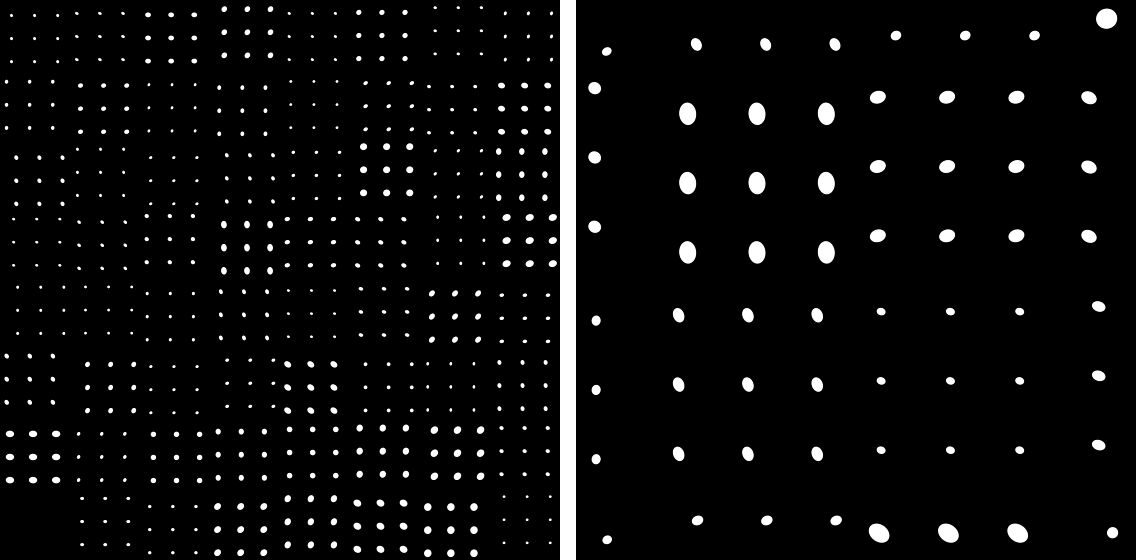
Left, the full canvas; right, a detail of the centre.
Reproduce this pattern procedurally as a WebGL 2 fragment shader.

```glsl
#version 300 es
precision highp float;

uniform vec2 u_resolution;
out vec4 fragColor;

// Integer hash giving three values from 0 to 1
vec3 hash3(vec2 cell, uint seed) {
    uvec3 v = uvec3(uvec2(cell), seed) * 1664525u + 1013904223u;
    v.x += v.y * v.z;
    v.y += v.z * v.x;
    v.z += v.x * v.y;
    v ^= v >> 16u;
    v.x += v.y * v.z;
    v.y += v.z * v.x;
    v.z += v.x * v.y;
    return vec3(v >> 8u) / 16777216.0;
}

// Approximate signed distance to an ellipse
float ellipseDistance(vec2 p, vec2 radii) {
    float k = length(p / radii);
    return k * (k - 1.0) / max(length(p / (radii * radii)), 1e-4);
}

void main() {
    // Eight by eight blocks
    vec2 grid = gl_FragCoord.xy / u_resolution * 8.0;
    vec2 cell = floor(grid);
    vec3 place = hash3(cell, 3u);
    vec3 shape = hash3(cell, 11u);

    // Each block is shifted as a whole and holds three by three dots
    vec2 p = fract(grid) - 0.5 - (place.xy - 0.5) * 0.168;
    p -= 0.33 * clamp(round(p / 0.33), -1.0, 1.0);

    // All dots of a block share one size, stretch and tilt
    float angle = place.z * 3.14159;
    float c = cos(angle), s = sin(angle);
    float radius = 0.019 + 0.035 * pow(shape.x, 1.4);
    float stretch = 1.0 + 0.17 * shape.y;
    float d = ellipseDistance(mat2(c, -s, s, c) * p, radius * vec2(stretch, 1.0 / stretch));

    // The lower left block stays empty
    float occupied = step(0.5, cell.x + cell.y);
    float pixel = 8.0 / min(u_resolution.x, u_resolution.y);
    float dot_mask = occupied * (1.0 - smoothstep(-0.6 * pixel, 0.6 * pixel, d));
    fragColor = vec4(vec3(dot_mask), 1.0);
}
```
